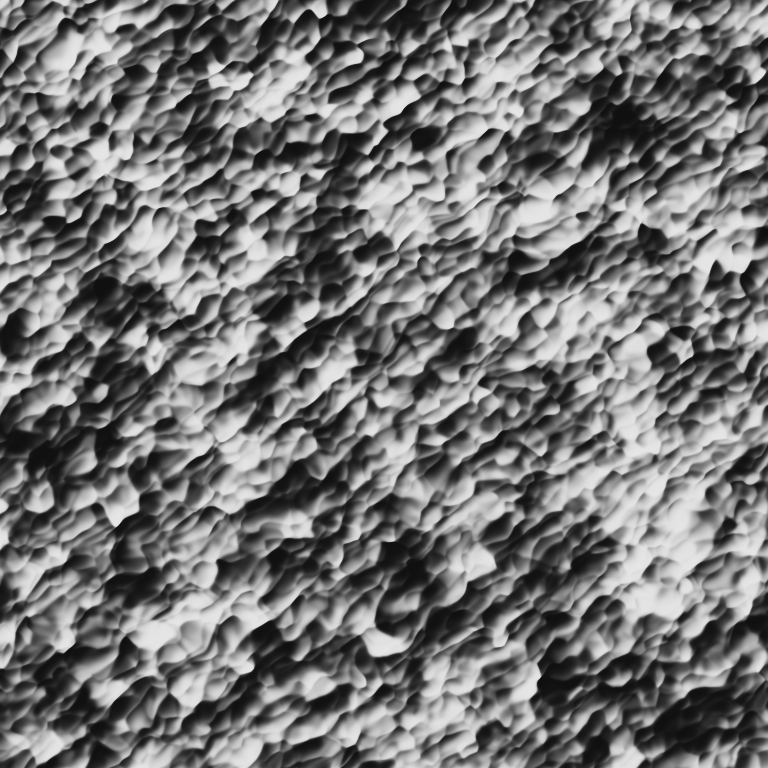
This texture is drawn by a WebGL 2 fragment shader. Its source:

```glsl
#version 300 es
precision highp float;
// Coarse grey granular surface, raking light from the lower right.
// Soft Voronoi grains of two sizes are shaded by their slope, then mixed
// with patchy value noise and pushed through a film-like contrast curve.

uniform vec2 u_resolution;
out vec4 fragColor;

// Integer hash: three values in 0..1 for a cell and a layer seed.
vec3 hash3(vec2 cell, int seed) {
    uvec3 v = uvec3(ivec3(ivec2(cell), seed)) * 1664525u + 1013904223u;
    v.x += v.y * v.z;
    v.y += v.z * v.x;
    v.z += v.x * v.y;
    v ^= v >> 16u;
    v.x += v.y * v.z;
    v.y += v.z * v.x;
    v.z += v.x * v.y;
    return vec3(v >> 8u) / 16777216.0;
}

// Smooth value noise, centred on zero.
float noise(vec2 p, int seed) {
    vec2 cell = floor(p);
    vec2 f = fract(p);
    f = f * f * (3.0 - 2.0 * f);
    float low = mix(hash3(cell, seed).x, hash3(cell + vec2(1, 0), seed).x, f.x);
    float high = mix(hash3(cell + vec2(0, 1), seed).x, hash3(cell + vec2(1, 1), seed).x, f.x);
    return mix(low, high, f.y) - 0.5;
}

// Rounded grains with softly blended borders; the light comes from -y.
float grains(vec2 p, float crispness, int seed) {
    vec2 cell = floor(p);
    float total = 0.0;
    float shade = 0.0;
    for (int j = -1; j <= 1; j++) {
        for (int i = -1; i <= 1; i++) {
            vec2 neighbour = cell + vec2(i, j);
            vec3 rnd = hash3(neighbour, seed);
            vec2 toCentre = neighbour + 0.1 + 0.8 * rnd.xy - p;
            float weight = exp(-crispness * dot(toCentre, toCentre));
            float albedo = 0.8 * (rnd.z - 0.5) + 0.6 * smoothstep(0.9, 1.0, rnd.z);
            shade += weight * (toCentre.y + albedo);
            total += weight;
        }
    }
    return shade / max(total, 1e-6);
}

void main() {
    vec2 uv = gl_FragCoord.xy / min(u_resolution.x, u_resolution.y);

    // Frame along the grain direction, slightly stretched and warped.
    vec2 along = vec2(0.78, 0.62);
    vec2 p = vec2(dot(uv, along) * 0.82, dot(uv, vec2(-along.y, along.x)));
    p += 0.014 * vec2(noise(p * 24.0, 1), noise(p * 24.0, 2));
    p += 0.006 * vec2(noise(p * 70.0, 3), noise(p * 70.0, 4));

    // Grains become finer toward the top.
    float fineness = smoothstep(0.2, 1.0, uv.y + 0.5 * noise(uv * 4.0, 5));
    float relief = mix(0.95, 0.5, fineness) * grains(p * 31.0, 13.0, 6)
                 + mix(0.6, 1.0, fineness) * grains(p * 58.0, 9.0, 7);

    // Pits, bright patches and small crumbs.
    relief += 1.0 * noise(p * 17.0, 8) + 0.55 * noise(p * 6.0, 9);
    relief += 0.45 * noise(p * 105.0, 10);

    // Contrast curve with soft black and white ends.
    float exposure = 1.0 / (1.0 + exp(-3.8 * relief));
    float grey = 0.06 + 0.84 * pow(exposure, 1.2);
    fragColor = vec4(vec3(grey), 1.0);
}
```
